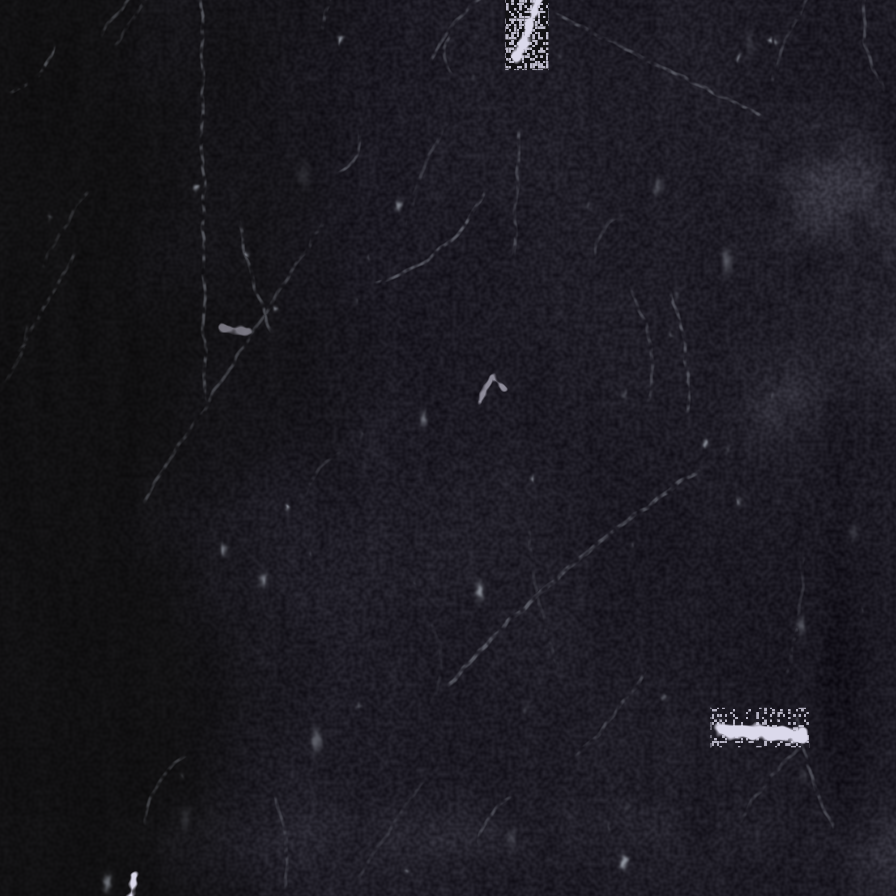
Give the GLSL for this texture, as a Shadertoy shader.

```glsl
const vec3 BLACK = vec3(0.066, 0.064, 0.070);
const vec3 VIOLET = vec3(0.102, 0.094, 0.130);
const vec3 DUST = vec3(0.58, 0.60, 0.64);
const vec3 CHIP = vec3(0.86, 0.85, 0.92);
const float GRAIN_SCALE = 210.0;
const float GRAIN_CONTRAST = 0.085;
const float SCRATCH_WIDTH = 0.0011;
const float SPECKLE_SCALE = 340.0;
const int SCRATCHES = 30;
const int FLECKS = 52;

float hash(vec2 p) {
    uvec2 q = uvec2(ivec2(floor(p))) * uvec2(1597334677u, 3812015801u);
    uint n = (q.x ^ q.y) * 1597334677u;
    n = (n ^ (n >> 15)) * 2246822519u;
    return float((n ^ (n >> 13)) >> 8) / 16777216.0;
}

float corner(vec2 cell, vec2 offset) {
    float a = 6.2832 * hash(cell);
    return dot(vec2(cos(a), sin(a)), offset);
}

float gradientNoise(vec2 p) {
    vec2 i = floor(p), f = fract(p), e = vec2(1, 0);
    vec2 u = f * f * f * (f * (f * 6.0 - 15.0) + 10.0);
    return mix(mix(corner(i, f), corner(i + e, f - e), u.x),
               mix(corner(i + e.yx, f - e.yx), corner(i + 1.0, f - 1.0), u.x), u.y);
}

float fbm(vec2 p) {
    float sum = 0.0, amp = 1.0;
    for (int i = 0; i < 4; i++) {
        sum += amp * gradientNoise(p);
        p = p * 2.03 + 17.0;
        amp *= 0.5;
    }
    return sum;
}

// Soft line from a to b, bowed sideways by bend and worn into dashes
float scratch(vec2 p, vec2 a, vec2 b, float bend, float width) {
    float len = length(b - a);
    vec2 dir = (b - a) / len;
    float t = dot(p - a, dir);
    float s = dot(p - a, vec2(-dir.y, dir.x));
    float k = t / len;
    s -= bend * 4.0 * k * (1.0 - k);
    if (abs(s) > 0.02 || k < -0.1 || k > 1.1) return 0.0;
    s += 0.004 * gradientNoise(vec2(t * 45.0, a.x * 90.0));
    float aa = 0.7 / iResolution.y;
    float line = 1.0 - smoothstep(width - aa, width + aa + 0.0012, abs(s));
    float ends = smoothstep(-0.003, 0.004, t) * smoothstep(-0.003, 0.004, len - t);
    float wear = smoothstep(-0.45, 0.5, gradientNoise(p * 130.0) + 0.5 * gradientNoise(p * 38.0));
    return line * ends * wear;
}

// Solid stroke with a ragged edge
float chip(vec2 p, vec2 a, vec2 b, float radius) {
    vec2 d = b - a;
    float k = clamp(dot(p - a, d) / dot(d, d), 0.0, 1.0);
    float dist = length(p - a - d * k) + 0.006 * gradientNoise(p * 90.0);
    return 1.0 - smoothstep(radius - 0.002, radius + 0.002, dist);
}

// Box of salt and pepper dots: x is coverage, y is dot value
vec2 speckle(vec2 p, vec2 center, vec2 halfSize, float density) {
    vec2 edge = halfSize - abs(p - center);
    float inside = smoothstep(0.0, 0.002, min(edge.x, edge.y));
    vec2 cell = p * SPECKLE_SCALE;
    vec2 f = abs(fract(cell) - 0.5);
    float dotMask = 1.0 - smoothstep(0.36, 0.6, max(f.x, f.y));
    return vec2(inside, dotMask * step(hash(cell + 301.0), density));
}

float blob(vec2 p, vec2 center, vec2 size) {
    vec2 q = (p - center) / size;
    return exp(-dot(q, q));
}

void mainImage(out vec4 fragColor, in vec2 fragCoord) {
    vec2 p = fragCoord / iResolution.xy;

    // Dark ground, nearly neutral on the left and violet elsewhere
    float cloud = fbm(p * 4.0 + 5.0);
    float ground = smoothstep(0.12, 0.42, p.x + 0.12 * cloud);
    vec3 color = mix(BLACK, VIOLET, ground);

    // Dusty haze, vertical wipes and fine grain
    float haze = 0.025 * ground * smoothstep(-0.5, 0.7, cloud);
    float smoky = smoothstep(-0.6, 0.6, fbm(p * 11.0 + 40.0));
    haze += smoky * (0.11 * blob(p, vec2(0.91, 0.79), vec2(0.08, 0.07))
                   + 0.08 * blob(p, vec2(0.98, 0.68), vec2(0.04, 0.11))
                   + 0.08 * blob(p, vec2(0.87, 0.55), vec2(0.05, 0.06))
                   + 0.05 * blob(p, vec2(0.55, 0.07), vec2(0.35, 0.03))
                   + 0.05 * blob(p, vec2(0.43, 0.51), vec2(0.03, 0.05))
                   + 0.07 * blob(p, vec2(1.0, 0.03), vec2(0.05, 0.08)));
    haze += 0.014 * gradientNoise(p * vec2(38.0, 6.0));
    haze -= 0.03 * blob(p, vec2(0.94, 0.22), vec2(0.025, 0.2));
    float grain = gradientNoise(p * GRAIN_SCALE) + 0.6 * gradientNoise(p * GRAIN_SCALE * 0.43 + 9.0);
    haze += GRAIN_CONTRAST * grain * (0.3 + 0.4 * ground + 3.0 * max(haze, 0.0));
    color += haze * vec3(0.97, 0.99, 1.06);

    // Scattered faint scratches, mostly steep
    float marks = 0.0;
    for (int i = 0; i < SCRATCHES; i++) {
        float n = float(i);
        vec2 a = vec2(hash(vec2(n, 11)), hash(vec2(n, 23)));
        a.x = mix(a.x, a.x * a.x, 0.6);
        float angle = mix(0.75, 1.95, hash(vec2(n, 37)));
        float len = mix(0.04, 0.17, hash(vec2(n, 41)));
        float bend = 0.025 * (hash(vec2(n, 53)) - 0.5);
        float strength = mix(0.12, 0.42, hash(vec2(n, 67)));
        marks = max(marks, strength * scratch(p, a, a + len * vec2(cos(angle), sin(angle)), bend, SCRATCH_WIDTH));
    }

    // Long scratches
    marks = max(marks, 0.42 * scratch(p, vec2(0.50, 0.235), vec2(0.78, 0.475), 0.012, 0.0016));
    marks = max(marks, 0.40 * scratch(p, vec2(0.229, 0.55), vec2(0.225, 1.0), 0.0, SCRATCH_WIDTH));
    marks = max(marks, 0.40 * scratch(p, vec2(0.62, 0.985), vec2(0.85, 0.87), 0.0, SCRATCH_WIDTH));
    marks = max(marks, 0.45 * scratch(p, vec2(0.42, 0.685), vec2(0.54, 0.785), -0.018, SCRATCH_WIDTH));
    marks = max(marks, 0.30 * scratch(p, vec2(0.16, 0.44), vec2(0.36, 0.75), 0.0, SCRATCH_WIDTH));

    // Flecks, taller than wide
    for (int i = 0; i < FLECKS; i++) {
        float n = float(i);
        vec2 center = vec2(hash(vec2(n, 71)), hash(vec2(n, 83)));
        float size = hash(vec2(n, 97));
        vec2 radius = mix(vec2(0.0022, 0.003), vec2(0.006, 0.014), size * size * size);
        float strength = mix(0.15, 0.85, pow(hash(vec2(n, 103)), 2.0));
        vec2 q = p - center + 0.004 * gradientNoise(p * 110.0);
        marks = max(marks, strength * blob(q, vec2(0.0), radius));
    }
    color = mix(color, DUST, clamp(marks * 1.15, 0.0, 1.0));

    // Speckled boxes around the large chips
    vec2 top = speckle(p, vec2(0.588, 0.963), vec2(0.025, 0.042), 0.45);
    vec2 low = speckle(p, vec2(0.848, 0.188), vec2(0.056, 0.023), 0.22);
    color = mix(color, mix(BLACK, CHIP, top.y), top.x * 0.85);
    color = mix(color, mix(color, CHIP, low.y), low.x * 0.8);

    // Bright chips and the small hook
    float bright = chip(p, vec2(0.805, 0.185), vec2(0.895, 0.180), 0.0075);
    bright = max(bright, chip(p, vec2(0.578, 0.935), vec2(0.602, 1.005), 0.0045));
    bright = max(bright, chip(p, vec2(0.146, 0.0), vec2(0.150, 0.022), 0.003));
    bright = max(bright, 0.6 * chip(p, vec2(0.536, 0.552), vec2(0.549, 0.579), 0.0018));
    bright = max(bright, 0.6 * chip(p, vec2(0.549, 0.579), vec2(0.564, 0.566), 0.0016));
    bright = max(bright, 0.5 * chip(p, vec2(0.247, 0.635), vec2(0.276, 0.631), 0.0035));
    color = mix(color, CHIP, bright);

    fragColor = vec4(clamp(color, 0.0, 1.0), 1.0);
}
```
